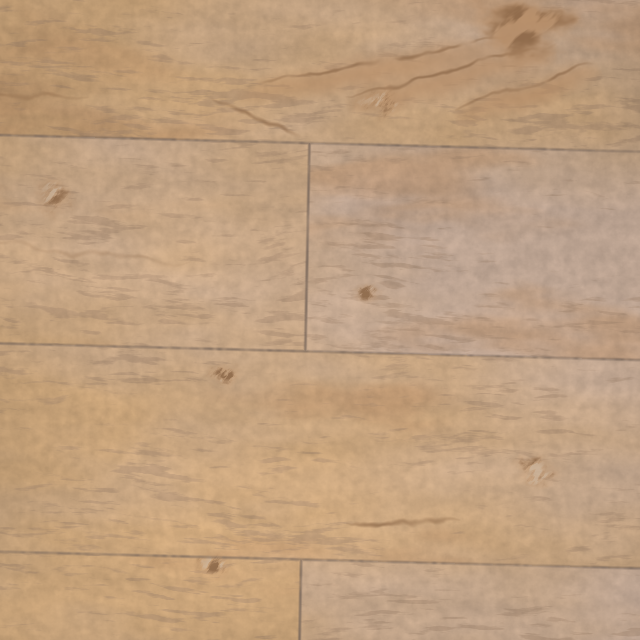
Give the GLSL for this texture, as a WebGL 1 fragment shader.

```glsl
precision highp float;
// Pale wooden floor: wide boards in slightly tilted courses with staggered butt joints.
// Each board gets its own tone and stretched noise for grain; amber figure, cracks
// and knots are layered on top, then thin, soft, broken seams.
uniform vec2 u_resolution;

float hash(vec2 p) {
  vec3 q = fract(p.xyx * 0.1031);
  q += dot(q, q.yzx + 33.33);
  return fract((q.x + q.y) * q.z);
}

float noise(vec2 p) {
  vec2 i = floor(p), f = fract(p);
  f = f * f * (3.0 - 2.0 * f);
  return mix(mix(hash(i), hash(i + vec2(1, 0)), f.x),
             mix(hash(i + vec2(0, 1)), hash(i + vec2(1, 1)), f.x), f.y);
}

// Octaves are rotated so that no lattice shows through
float fbm(vec2 p) {
  float sum = 0.0, amp = 0.533;
  for (int i = 0; i < 4; i++) {
    p = mat2(0.8, 0.6, -0.6, 0.8) * p;
    sum += amp * noise(p);
    p = p * 2.03 + 17.3;
    amp *= 0.5;
  }
  return sum;
}

// Wobbly line from a to b, tapering and fading at both ends
float crack(vec2 p, vec2 a, vec2 b, float width) {
  p.y += 0.03 * (fbm(p * 14.0) - 0.5);
  vec2 ab = b - a;
  float t = clamp(dot(p - a, ab) / dot(ab, ab), 0.0, 1.0);
  float taper = sqrt(4.0 * t * (1.0 - t));
  float d = length(p - a - ab * t);
  return taper * (1.0 - smoothstep(0.0, width * (0.4 + 0.6 * taper), d));
}

void main() {
  vec2 uv = gl_FragCoord.xy / u_resolution;
  float px = 1.0 / min(u_resolution.x, u_resolution.y);

  // Board layout: courses drop gently to the right, every second one is offset
  vec2 p = vec2(uv.x, uv.y + 0.026 * uv.x);
  float course = (p.y - 0.138) / 0.3255;
  float row = floor(course);
  float along = (uv.x - 0.468 - 0.02 * uv.y) / 2.0 + 0.5 * mod(row + 1.0, 2.0);
  vec2 board = vec2(floor(along), row);

  // Grain, shifted per board and bent by a slow warp
  vec2 g = p + board * vec2(3.7, 5.3) + 20.0;
  g.y += 0.05 * (fbm(g * vec2(3.0, 6.0)) - 0.5);
  float broad = fbm(g * vec2(2.2, 6.0));
  float shade = fbm(p * vec2(2.2, 3.5) + 5.0);
  float streak = fbm(g * vec2(5.0, 42.0) + 9.0);
  float stain = fbm(g * vec2(2.8, 10.0) + 41.0);
  float fleck = fbm(g * vec2(22.0, 130.0) + 63.0) * (0.75 + 0.5 * noise(g * vec2(5.0, 11.0)));
  float fuzz = fbm(p * vec2(85.0, 95.0));
  float saw = fbm(p * vec2(75.0, 14.0) + 30.0);

  // Honey to ash tone of each board
  float tone = fract(0.35 + 0.45 * row + 0.5 * board.x);
  tone *= mix(0.5, 1.0, smoothstep(0.05, 0.3, uv.y));
  tone += 1.5 * (broad - 0.5) + 0.4 * (uv.x - 0.5);
  vec3 wood = mix(vec3(0.782, 0.637, 0.472), vec3(0.76, 0.66, 0.588), clamp(tone, 0.0, 1.0));
  vec3 amber = vec3(0.715, 0.55, 0.4);
  vec3 brown = vec3(0.53, 0.39, 0.27);
  wood = mix(wood, amber, 0.5 * smoothstep(0.54, 0.78, stain));
  wood = mix(wood, vec3(0.62, 0.51, 0.42), 0.4 * smoothstep(0.6, 0.8, fleck));
  wood *= 1.0 + 0.09 * (streak - 0.5) + 0.13 * (fuzz - 0.5) + 0.05 * (saw - 0.5) + 0.16 * (shade - 0.5);
  wood *= 1.01 - 0.08 * smoothstep(0.3, 0.75, length(uv - 0.5));

  // Sweeping figure of the top board
  for (int i = 0; i < 3; i++) {
    float k = float(i);
    vec2 a = vec2(0.37 + 0.17 * k, 0.86 - 0.015 * k);
    float span = 0.43 - 0.1 * k;
    vec2 b = a + span * vec2(1.0, 0.2 + 0.07 * k);
    wood = mix(wood, amber, 0.65 * crack(uv + vec2(0.0, 0.014), a, b, 0.038));
    wood = mix(wood, brown, 0.65 * crack(uv, a, b, 0.005) * smoothstep(0.1, 0.6, noise(uv * 33.0)));
  }

  // Cracks and long veins
  float split = crack(uv, vec2(0.33, 0.848), vec2(0.47, 0.79), 0.006);
  split = max(split, crack(uv, vec2(0.54, 0.185), vec2(0.72, 0.181), 0.006));
  split = max(split, 0.6 * crack(uv, vec2(-0.1, 0.858), vec2(0.14, 0.848), 0.006));
  split = max(split, 0.35 * crack(uv, vec2(-0.04, 0.625), vec2(0.3, 0.59), 0.006));
  wood = mix(wood, brown, 0.75 * split * (0.4 + 0.6 * noise(uv * 50.0)));

  // Scattered knots: ragged slanted fibres with pale chips, the first one large and plain
  for (int i = 0; i < 7; i++) {
    float k = float(i);
    float large = 1.0 - min(k, 1.0);
    vec2 center = fract(vec2(0.82, 0.965) + k * vec2(0.755, 0.575));
    vec2 size = mix(vec2(0.028, 0.021) * (0.6 + 0.6 * hash(vec2(k, 4.0))), vec2(0.07, 0.045), large);
    vec2 d = (uv - center) / size;
    float r = length(d) + 1.6 * (fbm(d * 1.3 + k * 7.0) - 0.5);
    float body = 1.0 - smoothstep(0.2, 1.0, r);
    float fibre = fbm(vec2(d.x * 2.4 - d.y * 1.5, d.y * 0.8 + d.x * 0.5) + k * 11.0);
    wood = mix(wood, amber, (0.4 + 0.4 * large) * (1.0 - smoothstep(0.2, 1.5, r)));
    wood = mix(wood, brown, 0.8 * body * smoothstep(0.42, 0.64, fibre + 0.08 * large));
    float chip = body * (1.0 - smoothstep(0.28, 0.42, fibre)) * (1.0 - large);
    wood = mix(wood, vec3(0.82, 0.75, 0.67), 0.55 * chip);
  }

  // Seams: long ones come and go in fine dashes, butt joints are steadier
  float rowGap = abs(fract(course + 0.5) - 0.5) * 0.3255;
  float jointGap = abs(fract(along + 0.5) - 0.5) * 2.0;
  float soft = max(0.004, 1.5 * px);
  float dash = (0.35 + 0.35 * noise(p * vec2(6.0, 3.0))) * (0.55 + 0.8 * noise(p * vec2(140.0, 40.0)));
  float rowSeam = dash * (1.0 - smoothstep(0.0, soft, rowGap));
  float jointSeam = (0.55 + 0.35 * noise(p * 60.0)) * (1.0 - smoothstep(0.0, soft, jointGap));
  wood = mix(wood, vec3(0.48, 0.41, 0.36), max(rowSeam, jointSeam));

  gl_FragColor = vec4(wood, 1.0);
}
```
